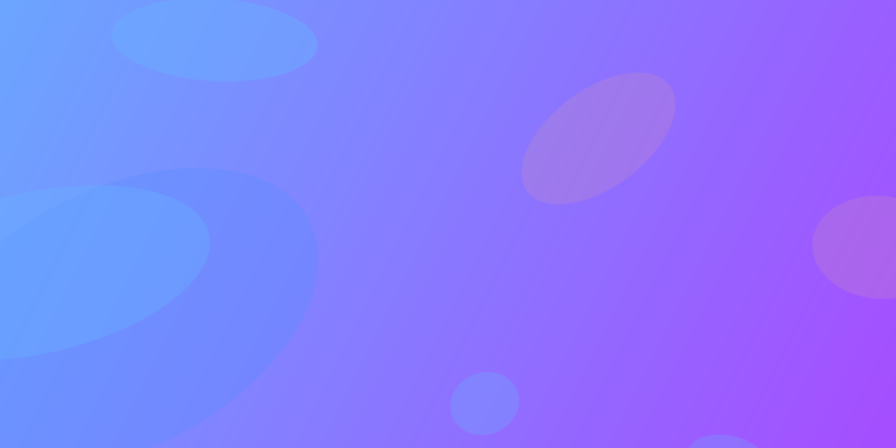
Write a Shadertoy shader that draws this background.

```glsl
// Soft blue to violet diagonal gradient with translucent tilted ellipses.

const vec3 SKY_BLUE = vec3(0.42, 0.65, 1.0);
const vec3 VIOLET = vec3(0.65, 0.30, 1.0);
const vec3 DEEP_BLUE = vec3(0.34, 0.55, 1.0);
const vec3 PALE_BLUE = vec3(0.40, 0.70, 1.0);
const vec3 ROSE = vec3(0.80, 0.56, 0.71);

// Approximate signed distance to an ellipse turned by angle
float ellipseDistance(vec2 p, vec2 center, vec2 radii, float angle) {
    float c = cos(angle), s = sin(angle);
    vec2 d = p - center;
    vec2 q = vec2(c * d.x + s * d.y, c * d.y - s * d.x);
    float k = length(q / radii);
    float slope = length(q / (radii * radii));
    return k * (k - 1.0) / max(slope, 1e-4);
}

// Blend a translucent ellipse over the base with a smooth edge
vec3 addEllipse(vec3 base, vec2 p, vec2 center, vec2 radii, float angle,
                vec3 tint, float opacity) {
    float pixel = 1.0 / iResolution.y;
    float dist = ellipseDistance(p, center, radii, angle);
    float coverage = 1.0 - smoothstep(-pixel, pixel, dist);
    return mix(base, tint, coverage * opacity);
}

// Gradient running from the top left to the bottom right corner
vec3 background(vec2 p, float aspect) {
    vec2 direction = vec2(1.0, -0.5);
    float t = dot(p - vec2(0.0, 1.0), direction) / (aspect + 0.5);
    return mix(SKY_BLUE, VIOLET, clamp(t, 0.0, 1.0));
}

void mainImage(out vec4 fragColor, in vec2 fragCoord) {
    // Canvas height is one unit
    vec2 p = fragCoord / iResolution.y;
    vec3 color = background(p, iResolution.x / iResolution.y);

    // Large overlapping pair on the left
    color = addEllipse(color, p, vec2(0.260, 0.284), vec2(0.485, 0.290), 0.481, DEEP_BLUE, 0.32);
    color = addEllipse(color, p, vec2(0.083, 0.391), vec2(0.393, 0.180), 0.221, PALE_BLUE, 0.35);

    // Blue ellipses along the top and bottom
    color = addEllipse(color, p, vec2(0.479, 0.911), vec2(0.230, 0.092), -0.06, PALE_BLUE, 0.40);
    color = addEllipse(color, p, vec2(1.082, 0.099), vec2(0.078, 0.069), 0.40, PALE_BLUE, 0.28);
    color = addEllipse(color, p, vec2(1.620, -0.020), vec2(0.085, 0.049), -0.15, PALE_BLUE, 0.25);

    // Rose ellipses on the right
    color = addEllipse(color, p, vec2(1.336, 0.691), vec2(0.198, 0.109), 0.64, ROSE, 0.25);
    color = addEllipse(color, p, vec2(1.964, 0.448), vec2(0.151, 0.115), -0.08, ROSE, 0.25);

    fragColor = vec4(color, 1.0);
}
```
